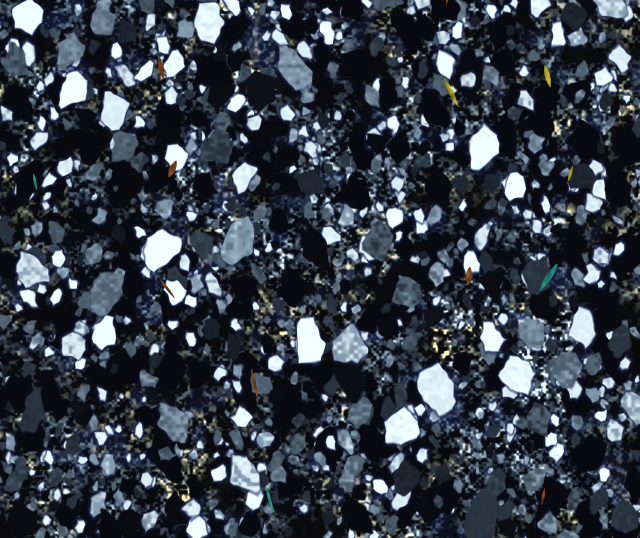
This texture is drawn by a WebGL 1 fragment shader. Its source:

```glsl
precision highp float;
uniform vec2 u_resolution;

const vec3 INK = vec3(0.035, 0.040, 0.065);
const vec3 SLATE = vec3(0.16, 0.20, 0.25);
const vec3 STEEL = vec3(0.31, 0.38, 0.44);
const vec3 MIST = vec3(0.52, 0.61, 0.69);
const vec3 PALE = vec3(0.85, 0.92, 0.95);
const vec3 FRINGE = vec3(0.10, 0.15, 0.34);
const vec3 WARM_TINT = vec3(1.22, 1.02, 0.74);
const vec3 YELLOW = vec3(0.72, 0.66, 0.16);
const vec3 TEAL = vec3(0.15, 0.58, 0.52);
const vec3 RUST = vec3(0.50, 0.27, 0.12);

const float TAU = 6.2832;
const float EDGE = 0.0022;         // softness of grain borders
const float HALO = 0.0065;         // reach of the blue fringe
const float ROUGHNESS = 0.007;     // waviness of grain outlines
const float SPECKLE_FREQ = 105.0;
const float SLIVER_CELL = 0.19;

float hash(vec2 p) {
  return fract(sin(dot(p, vec2(127.1, 311.7))) * 43758.5453);
}

float noise(vec2 p) {
  vec2 i = floor(p), f = fract(p);
  f = f * f * (3.0 - 2.0 * f);
  return mix(mix(hash(i), hash(i + vec2(1.0, 0.0)), f.x),
             mix(hash(i + vec2(0.0, 1.0)), hash(i + 1.0), f.x), f.y);
}

mat2 rotation(float a) {
  return mat2(cos(a), sin(a), -sin(a), cos(a));
}

// Interference colour from extinct (0) to bright (1)
vec3 tone(float s) {
  vec3 c = mix(INK, SLATE, smoothstep(0.06, 0.24, s));
  c = mix(c, STEEL, smoothstep(0.24, 0.42, s));
  c = mix(c, MIST, smoothstep(0.42, 0.58, s));
  c = mix(c, PALE, smoothstep(0.58, 0.70, s));
  return c * (1.0 + 0.12 * smoothstep(0.7, 0.9, s));
}

// Signed distance to a random faceted grain
float grainDistance(vec2 q, float radius, vec2 id) {
  float d = -radius;
  for (int i = 0; i < 6; i++) {
    float k = float(i);
    float a = (k + 0.7 * hash(id + k * 1.7)) * TAU / 6.0;
    float reach = radius * mix(0.65, 1.05, hash(id + k * 2.3 + 5.1));
    d = max(d, dot(q, vec2(cos(a), sin(a))) - reach);
  }
  return max(d, length(q) - radius * 1.1);
}

// Scattered grains, one candidate per cell
vec3 grains(vec3 col, vec2 p, float cell, float radius, float share, float bright, float seed) {
  vec2 wobble = vec2(noise(p * 75.0 + seed), noise(p * 75.0 + seed + 40.0)) - 0.5;
  vec2 w = p + ROUGHNESS * wobble;
  float mottle = noise(p * 130.0 + seed) - 0.5;
  vec2 base = floor(p / cell);
  for (int y = -1; y <= 1; y++) {
    for (int x = -1; x <= 1; x++) {
      vec2 cellId = base + vec2(float(x), float(y));
      vec2 id = cellId + seed;
      if (hash(id + 9.2) > share) continue;
      vec2 jitter = vec2(hash(id + 3.1), hash(id + 7.7));
      vec2 q = w - (cellId + 0.15 + 0.7 * jitter) * cell;
      q = rotation((hash(id + 1.3) - 0.5) * 1.3) * q;
      q *= vec2(1.15, mix(0.65, 1.05, hash(id + 6.4)));
      float d = grainDistance(q, radius * mix(0.55, 1.1, hash(id + 4.9)), id);
      float s = hash(id + 2.6) * bright;
      float glow = smoothstep(0.4, 0.7, s);
      col = mix(col, FRINGE, 0.75 * glow * (1.0 - smoothstep(0.0, HALO, d)));
      float texture = mottle * mix(0.10, 0.30, hash(id + 8.8)) * smoothstep(0.1, 0.4, s);
      col = mix(col, tone(s + texture), 1.0 - smoothstep(-EDGE, EDGE, d));
    }
  }
  return col;
}

// Fine-grained groundmass with dark upright bands
vec3 groundmass(vec2 p) {
  float patches = 0.55 * noise(p * vec2(17.0, 12.0)) + 0.45 * noise(p * 38.0 + 8.0);
  float bands = noise(p * vec2(15.0, 2.5) + 21.0);
  float speck = 0.5 * noise(p * SPECKLE_FREQ) + 0.5 * noise(p * SPECKLE_FREQ * 1.9 + 13.0);
  float light = smoothstep(0.2, 0.7, patches) * mix(0.55, 1.1, bands);
  vec3 c = tone(light * (0.06 + 0.85 * smoothstep(0.3, 0.88, speck)));
  float warm = smoothstep(0.4, 0.75, noise(p * 11.0 + 60.0) * 0.6 + noise(p * 85.0 + 31.0) * 0.4);
  c *= mix(vec3(1.0), WARM_TINT, warm);
  return mix(c, FRINGE, 0.55 * smoothstep(0.58, 0.8, noise(p * 27.0 + 77.0)) * light);
}

// Rare thin mica flakes in vivid colours
vec3 slivers(vec3 col, vec2 p) {
  vec2 id = floor(p / SLIVER_CELL);
  vec2 q = p - (id + 0.3 + 0.4 * vec2(hash(id + 0.4), hash(id + 5.5))) * SLIVER_CELL;
  q = rotation((hash(id + 2.2) - 0.5) * 1.4) * q;
  float halfLength = mix(0.015, 0.032, hash(id + 3.8));
  float taper = 1.0 - pow(min(abs(q.y) / halfLength, 1.0), 2.0);
  float d = abs(q.x) - mix(0.002, 0.006, hash(id + 8.1)) * taper;
  float h = hash(id + 6.6);
  vec3 hue = h < 0.35 ? YELLOW : (h < 0.65 ? TEAL : RUST);
  hue *= mix(0.6, 1.25, noise(p * 100.0));
  float cover = (1.0 - smoothstep(-0.001, 0.0015, d)) * smoothstep(0.0, 0.15, taper);
  return mix(col, hue, cover * step(hash(id + 1.9), 0.4));
}

void main() {
  vec2 p = gl_FragCoord.xy / u_resolution.y;
  vec3 col = groundmass(p);
  col = grains(col, p, 0.023, 0.0095, 0.42, 0.85, 11.0);
  col = grains(col, p, 0.070, 0.0340, 0.50, 0.08, 37.0);
  col = grains(col, p, 0.042, 0.0170, 0.48, 1.00, 53.0);
  col = grains(col, p, 0.086, 0.0340, 0.45, 1.00, 71.0);
  col = slivers(col, p);
  gl_FragColor = vec4(clamp(col, 0.0, 1.0), 1.0);
}
```
